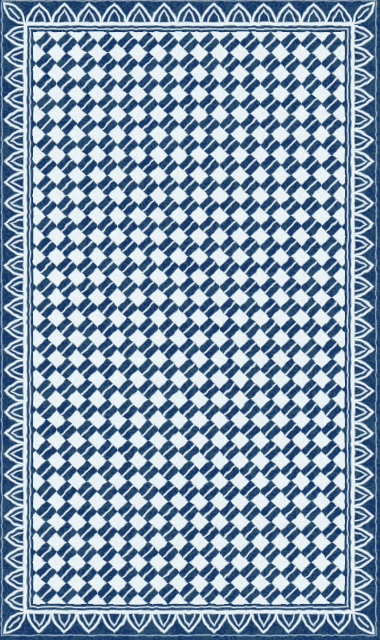
Give the GLSL for this pattern, as a Shadertoy shader.

```glsl
#define PITCHES_TALL 31.4
#define FIELD_HALF vec2(7.66, 14.05)
#define RUG_CENTER vec2(-0.05, 0.10)
#define ARCH_COUNT vec2(13.0, 28.0)
#define BAR_HALF vec2(0.385, 0.362)
#define SPLIT_HALF 0.048
#define EDGE_SOFT 0.055
#define WEAR 0.06
#define NAVY vec3(0.08, 0.21, 0.40)
#define FADED_BLUE vec3(0.17, 0.31, 0.43)
#define IVORY vec3(0.93, 0.965, 0.975)

float hash(vec2 p) {
    vec3 q = fract(vec3(p.xyx) * 0.1031);
    q += dot(q, q.yzx + 33.33);
    return fract((q.x + q.y) * q.z);
}

float valueNoise(vec2 p) {
    vec2 i = floor(p), f = fract(p);
    f = f * f * (3.0 - 2.0 * f);
    return mix(mix(hash(i), hash(i + vec2(1, 0)), f.x),
               mix(hash(i + vec2(0, 1)), hash(i + vec2(1, 1)), f.x), f.y);
}

float coverage(float d) {
    float soft = max(EDGE_SOFT, 0.75 * PITCHES_TALL / iResolution.y);
    return 1.0 - smoothstep(-soft, soft, d);
}

float band(float x, float from, float to) {
    return coverage(abs(x - 0.5 * (from + to)) - 0.5 * (to - from));
}

vec2 diagonal(vec2 p) {
    return vec2(p.x + p.y, p.y - p.x) * 0.70711;
}

// Approximate distance to a pointed parabolic leaf lying along y
float leafDistance(vec2 p, float halfWidth, float halfLength) {
    float t = p.y / halfLength;
    float slope = 2.0 * halfWidth * t / halfLength;
    return (abs(p.x) - halfWidth * (1.0 - t * t)) / sqrt(1.0 + slope * slope);
}

// Ivory diamonds left between blue squares, each split by a slanted thread
float fieldIvory(vec2 p) {
    vec2 cell = fract(p + vec2(0.5, 0.0)) - 0.5;
    vec2 bar = abs(diagonal(cell));
    vec2 outside = bar - BAR_HALF;
    float blue = max(max(outside.x, outside.y), SPLIT_HALF - bar.y);
    return 1.0 - coverage(blue);
}

// Nested arches pointing outward, with a leaf in each corner
float borderIvory(vec2 p, vec2 beyond) {
    float height = max(beyond.x, beyond.y) - 0.40;
    if (min(beyond.x, beyond.y) > 0.3) {
        vec2 leaf = diagonal(beyond - 0.90);
        float d = leafDistance(leaf.yx, 0.29, 0.70);
        float vein = max(abs(leaf.y) - 0.045, abs(leaf.x) - 0.36);
        return max(coverage(abs(d) - 0.06), coverage(vein));
    }
    bool onSide = beyond.x > beyond.y;
    float along = onSide ? p.y : p.x;
    float span = 2.0 * (onSide ? FIELD_HALF.y : FIELD_HALF.x) + 0.6;
    float archPitch = span / (onSide ? ARCH_COUNT.y : ARCH_COUNT.x);
    float x = (fract((along + 0.5 * span) / archPitch) - 0.5) * archPitch;
    float outer = leafDistance(vec2(x, height), 0.48 * archPitch, 0.94);
    float inner = leafDistance(vec2(x, height), 0.23 * archPitch, 0.64);
    return max(coverage(abs(outer) - 0.065), coverage(abs(inner) - 0.045));
}

void mainImage(out vec4 fragColor, in vec2 fragCoord) {
    vec2 p = (fragCoord - 0.5 * iResolution.xy) / iResolution.y * PITCHES_TALL;
    p -= RUG_CENTER;

    // Uneven printed edges
    vec2 wobble = vec2(valueNoise(p * 5.0 + 70.0), valueNoise(p * 5.0 + 190.0));
    p += (wobble - 0.5) * WEAR;

    vec2 beyond = abs(p) - FIELD_HALF;
    float rim = max(beyond.x, beyond.y);
    float ivory = rim < 0.0 ? fieldIvory(p) * (1.0 - coverage(-rim))
                            : 0.0;
    if (rim > 0.4) ivory = borderIvory(p, beyond);

    // Frame lines and pale outer edging
    ivory = max(ivory, band(rim, 0.10, 0.17));
    ivory = max(ivory, band(rim, 0.28, 0.48));
    ivory = max(ivory, 0.7 * band(rim, 1.49, 1.55));

    // Woven grain and faded dye
    float grain = valueNoise(p * 13.0 + 400.0);
    float fade = valueNoise(p * 2.0 + 300.0);
    vec3 blue = mix(NAVY, FADED_BLUE, smoothstep(0.25, 0.75, 0.65 * grain + 0.35 * fade));
    vec3 cloth = IVORY * (1.0 - 0.04 * grain);
    fragColor = vec4(mix(blue, cloth, ivory), 1.0);
}
```
